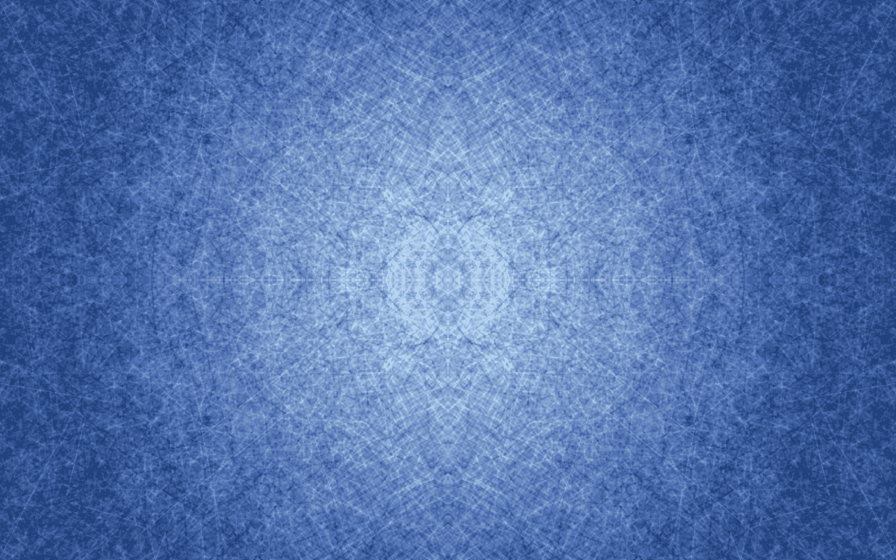
This background is drawn by a Shadertoy shader. Its source:

```glsl
// A blue, finely scratched surface lit from the centre and mirrored in six folds.
// Layers of hashed strands make the grain; long random scratches, axis needles
// and small rings make the star pattern. A radial glow sets the overall tone.

const vec3 DEEP_BLUE = vec3(0.13, 0.255, 0.49);
const vec3 MID_BLUE  = vec3(0.30, 0.43, 0.69);
const vec3 PALE_BLUE = vec3(0.66, 0.78, 0.91);
const float MID_TONE = 0.33;         // tone at which MID_BLUE is reached
const float GLOW_RADIUS = 0.46;      // all lengths are in canvas heights
const float GLOW_GAIN = 0.88;
const float BASE_TONE = 0.04;
const int   STRAND_LAYERS = 26;
const float STRAND_WIDTH = 0.0017;
const float STRAND_GAIN = 0.12;
const int   SCRATCHES = 34;
const float SCRATCH_WIDTH = 0.0012;
const float SCRATCH_GAIN = 0.20;
const float NEEDLE_TIP = 0.48;
const float RULE_HEIGHT = 0.166;
const float PI = 3.14159265;

float hash(vec2 p) {
    vec3 q = fract(vec3(p.xyx) * 0.1031);
    q += dot(q, q.yzx + 33.33);
    return fract((q.x + q.y) * q.z);
}

vec2 rotate(vec2 p, float angle) {
    float c = cos(angle), s = sin(angle);
    return vec2(c * p.x + s * p.y, c * p.y - s * p.x);
}

// Mirror the plane into one wedge of 30 degrees.
vec2 foldSix(vec2 p) {
    float angle = atan(p.y, p.x + 1e-6);
    angle = abs(mod(angle + PI / 6.0, PI / 3.0) - PI / 6.0);
    return length(p) * vec2(cos(angle), sin(angle));
}

// Soft stroke, fading where it is thinner than a pixel.
float stroke(float dist, float width, float pixel) {
    float soft = max(width, 0.7 * pixel);
    return min(1.0, width / soft + 0.2) * exp(-dist * dist / (soft * soft));
}

// One direction of short, slightly tilted light and dark strands.
float strandLayer(vec2 p, float seed, float pixel) {
    vec2 q = rotate(p, seed * 2.39996) + seed * vec2(3.17, 1.73);
    float rows = mix(45.0, 95.0, hash(vec2(seed, 4.0)));
    float row = floor(q.y * rows);
    float along = q.x * mix(3.0, 9.0, hash(vec2(seed, 8.0)))
                + 7.0 * hash(vec2(row, seed));
    vec2 cell = vec2(floor(along), row + 41.0 * seed);
    float x = fract(along);
    float tilt = (hash(cell + 17.0) - 0.5) * 0.5;
    float centre = mix(0.3, 0.7, hash(cell)) + tilt * (x - 0.5);
    float ends = smoothstep(0.0, 0.12, x) * smoothstep(1.0, 0.88, x);
    float shade = 2.0 * hash(cell + 53.0) - 0.95;
    return shade * ends * stroke((fract(q.y * rows) - centre) / rows, STRAND_WIDTH, pixel);
}

// Long bright scratches at random places, each fading to its ends.
float scratches(vec2 folded, vec2 mirrored, float pixel) {
    float sum = 0.0;
    for (int i = 0; i < SCRATCHES; i++) {
        float id = float(i) + 1.0;
        bool inWedge = i % 2 == 0;
        vec2 place = vec2(hash(vec2(id, 1.0)), hash(vec2(id, 2.0)));
        place *= inWedge ? vec2(0.95, 0.45) : vec2(0.85, 0.55);
        vec2 q = rotate((inWedge ? folded : mirrored) - place, PI * hash(vec2(id, 3.0)));
        float reach = mix(0.10, 0.38, hash(vec2(id, 5.0)));
        float fade = 1.0 - smoothstep(0.3 * reach, reach, abs(q.x));
        sum += fade * mix(0.35, 1.0, hash(vec2(id, 6.0))) * stroke(q.y, SCRATCH_WIDTH, pixel);
    }
    return sum;
}

// Needles on the six axes, fine spokes and rings about the middle.
float star(vec2 folded, float radius, float pixel) {
    float needle = smoothstep(0.03, 0.22, radius)
                 * (1.0 - smoothstep(NEEDLE_TIP - 0.06, NEEDLE_TIP, radius));
    float sum = 0.13 * needle * stroke(folded.y, 0.0016, pixel);
    float spoke = rotate(folded, PI / 6.0).y;
    sum += 0.10 * (1.0 - smoothstep(0.12, 0.25, radius)) * stroke(spoke, 0.0014, pixel);
    sum += 0.10 * stroke(radius - 0.058, 0.003, pixel);
    sum += 0.06 * stroke(radius - 0.175, 0.003, pixel);
    sum -= 0.10 * stroke(radius - 0.036, 0.009, pixel);
    return sum;
}

void mainImage(out vec4 fragColor, in vec2 fragCoord) {
    vec2 p = (fragCoord - 0.5 * iResolution.xy) / iResolution.y;
    float pixel = 1.0 / iResolution.y;
    float radius = length(p);
    vec2 folded = foldSix(p);
    vec2 mirrored = abs(p);

    // Broad light and soft mottling
    float glow = exp(-radius * radius / (GLOW_RADIUS * GLOW_RADIUS));
    float tone = BASE_TONE + GLOW_GAIN * glow;
    vec2 wave = folded * 38.0 + 1.6 * sin(folded.yx * 23.0 + vec2(1.0, 2.7));
    tone += 0.025 * (sin(wave.x) * sin(wave.y * 1.3) + sin(wave.x * 1.9 + wave.y * 2.3));

    // Dense grain, half in the six folds and half in plain mirrors
    float grain = 0.0;
    for (int i = 0; i < STRAND_LAYERS; i++)
        grain += strandLayer(i % 2 == 0 ? folded : mirrored, float(i) + 1.0, pixel);
    tone += STRAND_GAIN * grain * (0.65 + 0.5 * glow);

    // Bright marks
    tone += SCRATCH_GAIN * scratches(folded, mirrored, pixel) * (0.75 + 0.4 * glow);
    tone += star(folded, radius, pixel);
    tone += 0.09 * stroke(mirrored.y - RULE_HEIGHT, 0.001, pixel);
    tone += 0.07 * stroke(p.y, 0.0012, pixel);

    tone = clamp(tone, 0.0, 1.1);
    vec3 colour = mix(DEEP_BLUE, MID_BLUE, min(tone / MID_TONE, 1.0));
    colour = mix(colour, PALE_BLUE, max(0.0, (tone - MID_TONE) / (1.0 - MID_TONE)));
    fragColor = vec4(colour, 1.0);
}
```
